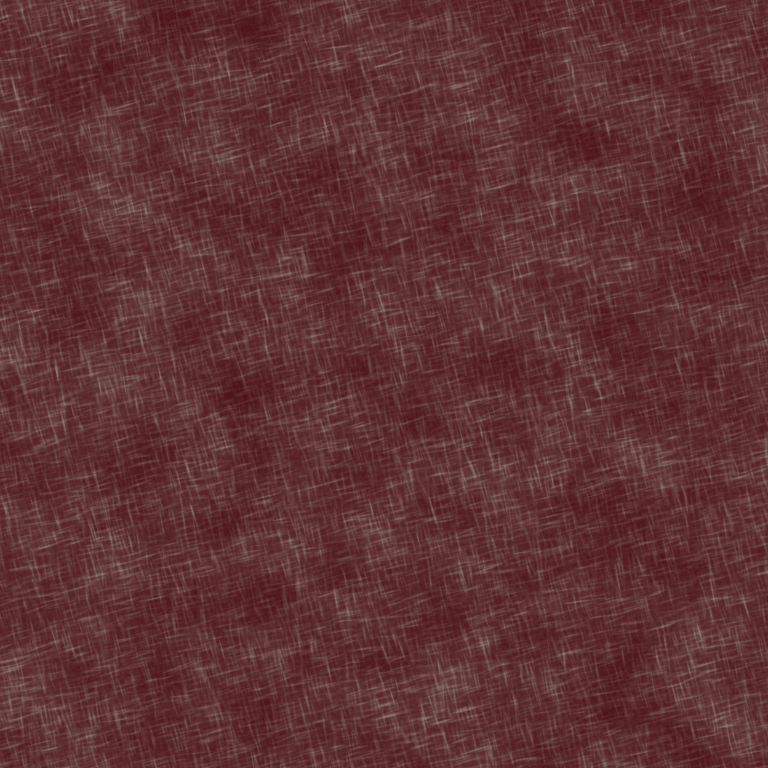
A Shadertoy shader for this texture:

```glsl
const vec3 CLOTH_DARK = vec3(0.30, 0.07, 0.09);
const vec3 FIBRE_LIGHT = vec3(0.50, 0.40, 0.38);
const float WEAVE_ANGLE = 0.24;
const int LAYERS = 8;                      // per weave direction
const vec2 CELL = vec2(0.050, 0.0065);     // one fibre per cell
const vec2 HALF_LENGTH = vec2(0.010, 0.032);
const float FIBRE_WIDTH = 0.0013;
const float SLOPE_SPREAD = 0.13;
const float FIBRE_STRENGTH = 0.33;
const float BASE_TONE = 0.17;
const float MOTTLE_STRENGTH = 0.026;
const float GRAIN_SCALE = 330.0;
const float GRAIN_STRENGTH = 0.14;

vec4 hash4(vec3 p) {
    vec4 q = fract(p.xyzx * vec4(0.1031, 0.1030, 0.0973, 0.1099));
    q += dot(q, q.wzxy + 33.33);
    return fract((q.xxyz + q.yzzw) * q.zywx);
}

mat2 rotation(float a) {
    float c = cos(a), s = sin(a);
    return mat2(c, -s, s, c);
}

// Tapered, slightly tilted fibres scattered along the x axis
float fibreLayer(vec2 p, float seed, float width) {
    vec2 id = floor(p / CELL);
    float sum = 0.0;
    for (int j = -1; j <= 1; j++) {
        for (int i = -1; i <= 1; i++) {
            vec2 cell = id + vec2(i, j);
            vec4 place = hash4(vec3(cell + 300.0, seed));
            vec4 look = hash4(vec3(cell + 700.0, seed + 41.0));
            vec2 d = p - (cell + place.xy) * CELL;
            d.y -= d.x * (place.z - 0.5) * 2.0 * SLOPE_SPREAD;
            float along = d.x / mix(HALF_LENGTH.x, HALF_LENGTH.y, look.x);
            float across = d.y / (width * mix(0.75, 1.3, look.y));
            float taper = max(1.0 - along * along, 0.0);
            sum += look.z * look.z * look.z * taper * taper * exp(-across * across);
        }
    }
    return sum;
}

// Broad uneven patches from layered sines
float mottle(vec2 p) {
    float sum = 0.0;
    for (int i = 0; i < 8; i++) {
        float k = float(i);
        vec2 q = rotation(k * 2.4) * p;
        float frequency = 13.0 + 6.5 * k;
        sum += sin(q.x * frequency + k * 1.7 + 1.4 * sin(q.y * frequency * 0.6 + k));
    }
    return sum;
}

float grain(vec2 p) {
    vec2 id = floor(p), f = fract(p);
    f = f * f * (3.0 - 2.0 * f);
    float a = hash4(vec3(id, 5.0)).x;
    float b = hash4(vec3(id + vec2(1, 0), 5.0)).x;
    float c = hash4(vec3(id + vec2(0, 1), 5.0)).x;
    float d = hash4(vec3(id + vec2(1, 1), 5.0)).x;
    return mix(mix(a, b, f.x), mix(c, d, f.x), f.y) - 0.5;
}

void mainImage(out vec4 fragColor, in vec2 fragCoord) {
    vec2 uv = fragCoord / iResolution.y;
    float width = max(FIBRE_WIDTH, 0.6 / iResolution.y);
    vec2 weave = rotation(-WEAVE_ANGLE) * uv;
    weave = vec2(dot(uv, vec2(cos(WEAVE_ANGLE), sin(WEAVE_ANGLE))),
                 dot(uv, vec2(-sin(WEAVE_ANGLE), cos(WEAVE_ANGLE))));

    // Two crossing sets of fibres
    float fibres = 0.0;
    for (int i = 0; i < LAYERS; i++) {
        float k = float(i);
        vec2 shift = CELL * fract(k * vec2(0.618, 0.382));
        fibres += fibreLayer(weave + shift, 11.0 + k * 7.0, width);
        fibres += fibreLayer(weave.yx + shift, 113.0 + k * 7.0, width);
    }

    // Uneven dye and fine grain
    float patches = mottle(uv) * MOTTLE_STRENGTH;
    float tone = BASE_TONE + fibres * FIBRE_STRENGTH * (1.0 + 2.0 * patches);
    tone += patches + grain(uv * GRAIN_SCALE) * GRAIN_STRENGTH;
    fragColor = vec4(mix(CLOTH_DARK, FIBRE_LIGHT, clamp(tone, 0.0, 1.15)), 1.0);
}
```
